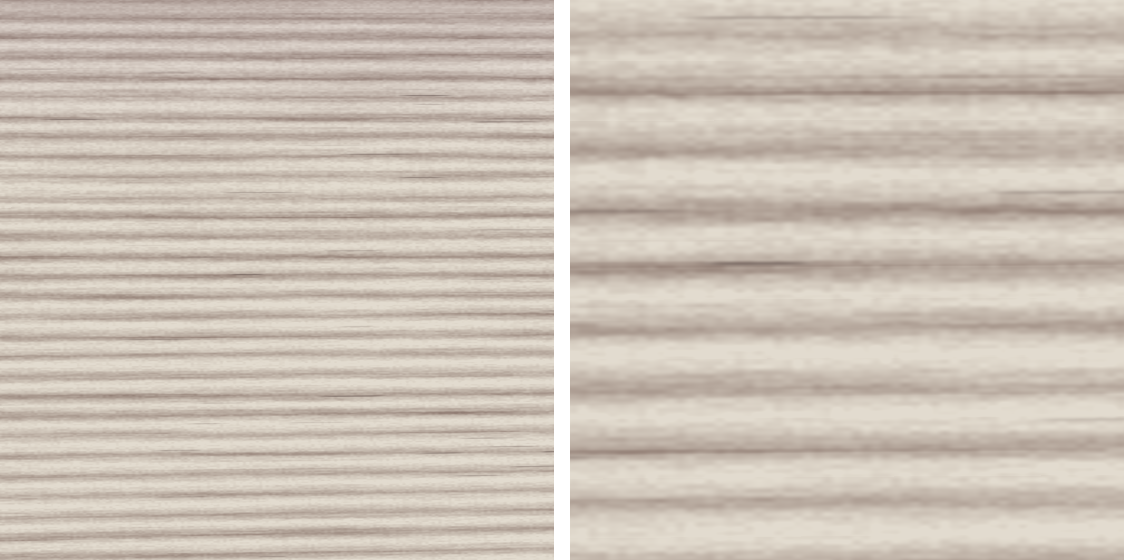
Left: the whole. Right: its middle third, enlarged.
Reproduce this texture procedurally as a Shadertoy shader.

```glsl
// Pale ribbed wood: horizontal rounded ridges with soft grooves, fine fibres and dark slivers.

const float RIDGES      = 28.0;   // repeats down the canvas
const float FIRST_LINE  = 0.0313; // depth of the first groove
const float TILT        = 0.018;  // rise to the right, growing downward
const float LINE_JITTER = 0.10;   // groove offset, in ridges
const float ROUGHNESS   = 0.08;   // fine raggedness of the grooves, in ridges
const float SHADE_ABOVE = 0.32;   // shadow reach over a groove, in ridges
const float SHADE_BELOW = 0.25;   // shadow reach under a groove
const float CORE_WIDTH  = 0.07;   // thin dark groove line
const float SHADE_DEPTH = 0.60;
const float CORE_DEPTH  = 0.20;
const float FIBRE_DEPTH = 0.38;
const float STREAK_DEPTH = 0.26;
const float GRAIN_DEPTH = 0.22;
const float PATCH_DEPTH = 0.14;
const vec2  SLIVER_GRID = vec2(5.0, 190.0);
const float SLIVER_RATE = 0.05;

const vec3 CREST  = vec3(0.872, 0.842, 0.793);
const vec3 GROOVE = vec3(0.62, 0.55, 0.51);
const vec3 SLIVER = vec3(0.42, 0.36, 0.34);
const vec3 COOL   = vec3(0.985, 0.975, 1.0); // tint near the top

float hash(vec2 p) {
    return fract(sin(dot(p, vec2(127.1, 311.7))) * 43758.5);
}

float noise(vec2 p) {
    vec2 i = floor(p), f = fract(p);
    f = f * f * (3.0 - 2.0 * f);
    return mix(mix(hash(i), hash(i + vec2(1, 0)), f.x),
               mix(hash(i + vec2(0, 1)), hash(i + vec2(1, 1)), f.x), f.y);
}

float bell(float d, float width) {
    d /= width;
    return exp(-d * d);
}

// Broad shadow (x) and thin line (y) of the nearest groove
vec2 groove(vec2 p) {
    float s = (p.y - FIRST_LINE) * RIDGES;
    float id = floor(s + 0.5);
    float wander = 0.06 * (noise(vec2(p.x * 4.0, id * 7.3)) - 0.5);
    float rough = ROUGHNESS * (noise(p * vec2(60.0, 260.0) + 5.0) - 0.5);
    float d = s - id + LINE_JITTER * (hash(vec2(id, 3.0)) - 0.5) + wander + rough;

    float shade = bell(d, d < 0.0 ? SHADE_ABOVE : SHADE_BELOW);
    shade *= 0.82 + 0.36 * hash(vec2(id, 8.0));

    // A main line and a fainter companion, both fading in and out
    float side = mix(-0.26, 0.26, hash(vec2(id, 5.0)));
    float core = bell(d, CORE_WIDTH) * (0.2 + noise(vec2(p.x * 5.0, id * 3.7)));
    core += 0.9 * bell(d - side, CORE_WIDTH) * noise(vec2(p.x * 4.0 + 9.0, id * 5.1));
    return vec2(shade, core);
}

// Short dark cracks scattered along the fibres
float slivers(vec2 p) {
    float row = floor(p.y * SLIVER_GRID.y);
    float x = p.x * SLIVER_GRID.x + 9.0 * hash(vec2(row, 1.0));
    vec2 cell = vec2(floor(x), row);
    float present = step(1.0 - SLIVER_RATE, hash(cell + 17.0));
    float halfLength = mix(0.12, 0.45, hash(cell + 31.0));
    float along = 1.0 - smoothstep(0.4 * halfLength, halfLength, abs(fract(x) - 0.5));
    float across = bell(fract(p.y * SLIVER_GRID.y) - 0.5, 0.24);
    return present * along * across * mix(0.3, 1.0, hash(cell + 43.0));
}

void mainImage(out vec4 fragColor, in vec2 fragCoord) {
    vec2 uv = fragCoord / iResolution.xy;
    float depth = 1.0 - uv.y;
    vec2 p = vec2(uv.x, depth + TILT * uv.x * depth * depth);

    // Ridge relief
    vec2 g = groove(p);
    float dark = SHADE_DEPTH * g.x + CORE_DEPTH * g.y - 0.06;

    // Long fibres, stronger inside the grooves, and fine grain
    float fibre = 0.6 * noise(p * vec2(5.0, 240.0))
                + 0.4 * noise(p * vec2(22.0, 390.0) + 50.0) - 0.5;
    float streak = smoothstep(0.66, 0.95, noise(p * vec2(3.5, 205.0) + 33.0));
    float grain = noise(p * vec2(170.0, 350.0) + 80.0) - 0.5;
    float patches = noise(p * vec2(3.0, 14.0) + 20.0) - 0.5;
    dark += FIBRE_DEPTH * fibre * (0.45 + 0.8 * g.x);
    dark += STREAK_DEPTH * streak * (0.25 + 0.75 * g.x);
    dark += GRAIN_DEPTH * grain + PATCH_DEPTH * patches;

    // Dim, cooler upper edge
    float top = 1.0 - smoothstep(0.0, 0.35, depth);
    dark += 0.08 * top + 0.40 * (1.0 - smoothstep(0.0, 0.04, depth));

    vec3 color = mix(CREST, GROOVE, clamp(dark, -0.06, 1.2));
    color = mix(color, SLIVER, 0.7 * slivers(p) * (0.25 + 0.75 * g.x));
    color *= mix(vec3(1.0), COOL, top);
    fragColor = vec4(color, 1.0);
}
```
